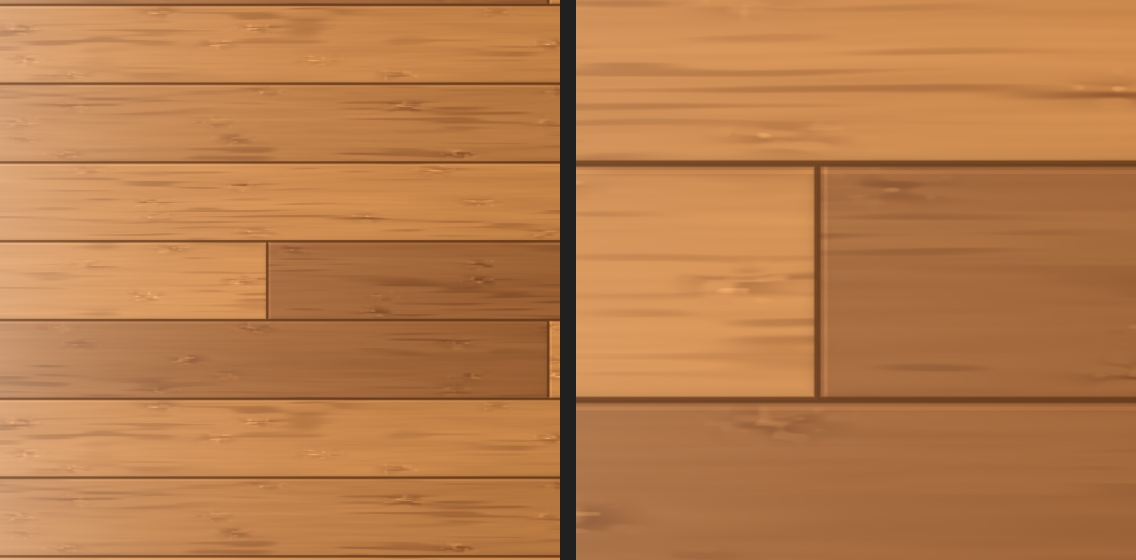
Left, the full canvas; right, a detail of the centre.
Give the GLSL for this texture, as a Shadertoy shader.

```glsl
const int ROWS = 5;                     // rows before the layout repeats
const float PITCH = 0.1407;             // plank height
const float OFFSET = 0.0065;            // height of the lowest full seam
const float SEAM_WIDTH = 0.0032;
const float STRIPS = 5.0;               // bamboo strips in a plank
const float NODE_SPACING = 0.55;
const vec2 NODE_SIZE = vec2(0.030, 0.0085);
const float GRAIN_STRENGTH = 0.15;
const float STREAK_STRENGTH = 0.17;
const float SHEEN_STRENGTH = 0.62;
const float SHEEN_FALLOFF = 2.5;
const vec3 DARK_WOOD = vec3(0.57, 0.335, 0.165);
const vec3 LIGHT_WOOD = vec3(0.815, 0.535, 0.275);
const vec3 SHEEN_COLOR = vec3(0.90, 0.73, 0.60);
const vec3 SEAM_COLOR = vec3(0.37, 0.20, 0.08);

// Per row: butt joint position (2 = none) and tone on either side of it
const float JOINT[ROWS] = float[](2.0, 2.0, 0.979, 0.477, 2.0);
const float TONE_LEFT[ROWS] = float[](0.70, 0.90, 0.17, 1.05, 0.98);
const float TONE_RIGHT[ROWS] = float[](0.70, 0.90, 1.10, 0.22, 0.98);

float hash(vec2 p) {
    return fract(sin(dot(p, vec2(127.1, 311.7))) * 43758.5453);
}

float noise(vec2 p) {
    vec2 i = floor(p), f = fract(p);
    f = f * f * (3.0 - 2.0 * f);
    return mix(mix(hash(i), hash(i + vec2(1, 0)), f.x),
               mix(hash(i + vec2(0, 1)), hash(i + vec2(1, 1)), f.x), f.y);
}

// Smooth line of the given width around distance zero
float line(float d, float width, float pixel) {
    float soft = max(pixel, width * 0.35);
    return 1.0 - smoothstep(width * 0.5 - soft * 0.5, width * 0.5 + soft, abs(d));
}

// Bamboo nodes: x = soft mask, y = signed height within the nearest node
vec2 bambooNodes(vec2 p, float seed) {
    vec2 result = vec2(0.0);
    for (float s = 0.0; s < STRIPS; s++) {
        float shift = hash(vec2(s, seed)) * NODE_SPACING;
        float cell = floor((p.x + shift) / NODE_SPACING);
        float jitter = 0.25 + 0.5 * hash(vec2(cell + s * 3.7, seed + 5.0));
        vec2 center = vec2((cell + jitter) * NODE_SPACING - shift,
                           (s + 0.5) * PITCH / STRIPS);
        vec2 d = (p - center) / NODE_SIZE;
        float strength = 0.35 + 0.65 * hash(vec2(seed, cell + s * 9.1));
        float mask = exp(-dot(d, d)) * strength;
        result += vec2(mask, mask * d.y);
    }
    return result;
}

// Brightness of the wood, around one
float woodGrain(vec2 p, float seed) {
    vec2 node = bambooNodes(p, seed);
    vec2 q = p + vec2(0.0, seed * 3.17);
    q.y += 0.005 * (noise(vec2(q.x * 5.0, q.y * 22.0)) - 0.5) + 0.006 * node.y;

    float broad = noise(q * vec2(3.0, 48.0));
    float fine = noise(q * vec2(6.0, 130.0) + 31.0);
    float fibre = noise(q * vec2(14.0, 260.0) + 73.0);
    float grain = broad * 0.4 + fine * 0.35 + fibre * 0.25 - 0.5;

    // Short dark streaks come in loose patches
    float patches = smoothstep(0.35, 0.8, noise(q * vec2(4.0, 28.0) + 11.0));
    float streak = smoothstep(0.5, 0.9, noise(q * vec2(11.0, 190.0) + 53.0)) * patches;

    // Nodes mix dark smudges with pale flecks
    float smudge = smoothstep(0.25, 0.75, noise(q * vec2(55.0, 190.0) + 17.0));
    float fleck = smoothstep(0.62, 0.9, noise(q * vec2(90.0, 210.0) + 91.0));
    float strip = hash(vec2(floor(p.y / PITCH * STRIPS), seed + 2.0)) - 0.5;

    return 1.0 + GRAIN_STRENGTH * grain - STREAK_STRENGTH * streak + 0.035 * strip
         + node.x * (0.30 * fleck - 0.27 * smudge);
}

void mainImage(out vec4 fragColor, in vec2 fragCoord) {
    vec2 uv = fragCoord / iResolution.xy;
    float pixel = 1.0 / iResolution.y;

    // Plank layout
    float level = (uv.y - OFFSET) / PITCH;
    int row = int(mod(floor(level), float(ROWS)));
    float localY = fract(level) * PITCH;
    float jointDistance = uv.x - JOINT[row];
    float side = step(0.0, jointDistance);
    float tone = mix(TONE_LEFT[row], TONE_RIGHT[row], side);
    float seed = float(row) + side * 7.0 + 1.0;

    // Wood and the sheen that fades to the right
    vec3 color = mix(DARK_WOOD, LIGHT_WOOD, tone);
    color *= 1.0 - 0.05 * smoothstep(0.4, 1.0, uv.x);
    float grain = woodGrain(vec2(uv.x, localY), seed);
    float sheen = SHEEN_STRENGTH * exp(-uv.x * SHEEN_FALLOFF);
    color *= pow(vec3(grain), vec3(0.8, 1.1, 1.35));
    color = mix(color, SHEEN_COLOR * mix(1.0, grain, 0.4), sheen);

    // Bevelled edges, with a faint highlight under each seam
    float seamDistance = min(localY, PITCH - localY);
    float edge = min(seamDistance, abs(jointDistance));
    color *= 1.0 - 0.16 * exp(-edge / 0.003);
    color *= 1.0 + 0.10 * line(PITCH - localY - 0.005, 0.002, pixel);
    color *= 1.0 + 0.12 * line(jointDistance - 0.005, 0.002, pixel);

    // Seams and butt joints
    float gap = max(line(seamDistance, SEAM_WIDTH, pixel),
                    line(jointDistance, SEAM_WIDTH, pixel));
    vec3 gapColor = mix(SEAM_COLOR, SHEEN_COLOR, sheen * 0.4);
    color = mix(color, gapColor, gap * 0.85);

    fragColor = vec4(clamp(color, 0.0, 1.0), 1.0);
}
```
